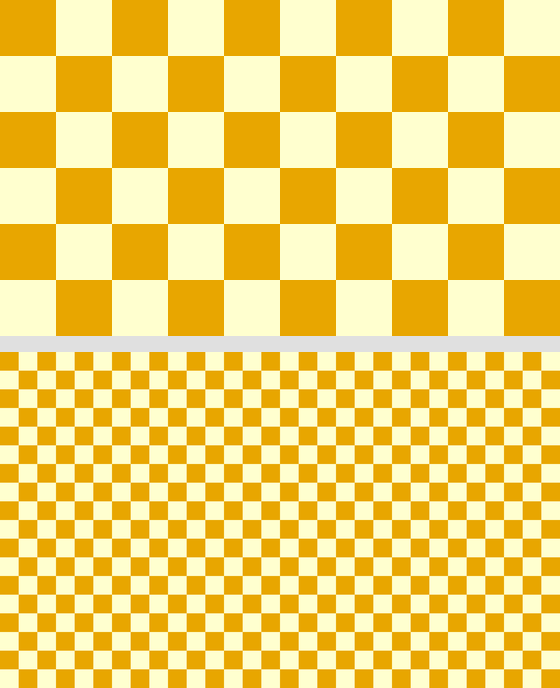
Top: one tile. Bottom: repeated 3 by 3.
Give the GLSL for this pattern, as a Shadertoy shader.

```glsl
// Flat two-colour checkerboard of amber and cream squares, tiling seamlessly.

const vec2 REPEATS = vec2(5.0, 3.0);          // pairs of squares across and down
const vec3 AMBER = vec3(0.910, 0.650, 0.000);
const vec3 CREAM = vec3(1.000, 1.000, 0.810);

// Square wave per axis: +1 on the first half of each repeat, -1 on the second,
// with a linear ramp one pixel wide at every edge.
vec2 squareWave(vec2 p, vec2 pixel) {
    vec2 edgeDistance = 0.25 - abs(fract(p + 0.25) - 0.5);
    return clamp(2.0 * edgeDistance / pixel, -1.0, 1.0);
}

void mainImage(out vec4 fragColor, in vec2 fragCoord) {
    // Position and pixel size, measured in repeats
    vec2 pixel = REPEATS / iResolution.xy;
    vec2 wave = squareWave(fragCoord * pixel, pixel);

    // The product of both waves alternates the squares; cream at lower left
    float creamCover = 0.5 + 0.5 * wave.x * wave.y;
    fragColor = vec4(mix(AMBER, CREAM, creamCover), 1.0);
}
```
